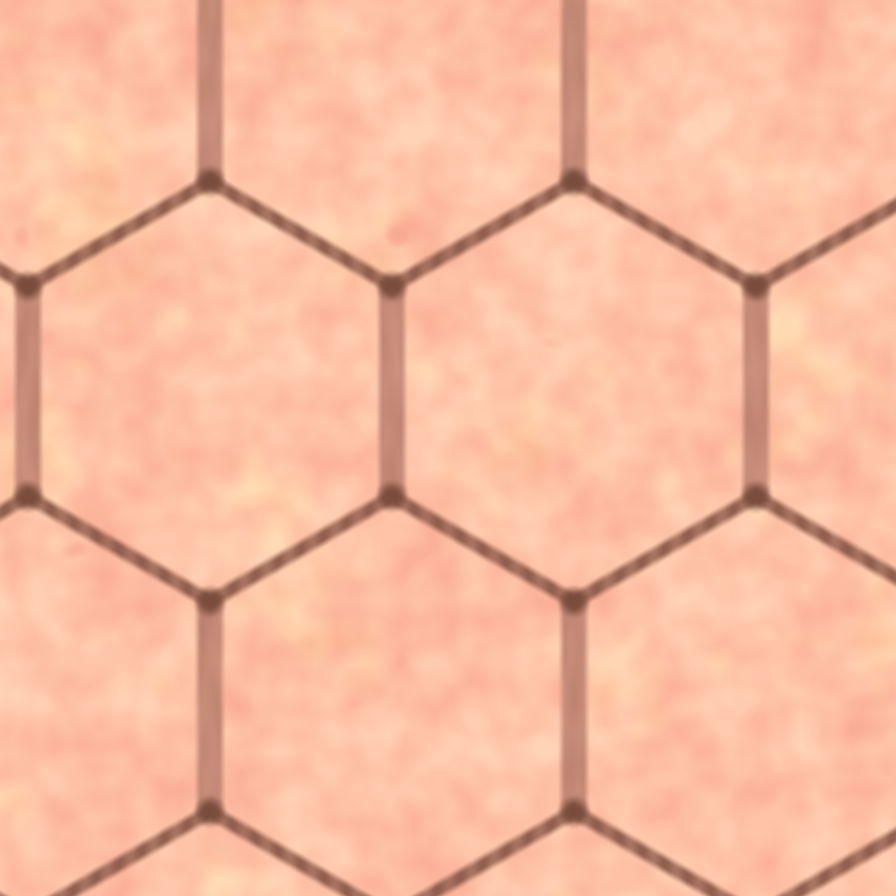
Write a WebGL 1 fragment shader that draws this pattern.

```glsl
precision highp float;
// Peach hexagonal tiles, about two and a half across, with brown joints.
// Each pixel is folded into its nearest hexagon; upright joints are wide and pale,
// slanted joints thin and dark. Gradient noise mottles the glaze.

uniform vec2 u_resolution;

#define PITCH 0.40625                  // distance between tile centres
#define CENTRE vec2(0.2344, 0.5632)    // centre of one tile
#define UPRIGHT_HALF 0.035             // joint half widths, in pitches
#define SLANT_HALF 0.018
#define NODE_RADIUS 0.034
#define SOFTNESS 0.012
#define MOTTLE 1.45
#define PEACH vec3(1.00, 0.785, 0.675)
#define ROSE vec3(0.99, 0.725, 0.625)
#define UPRIGHT_COLOUR vec3(0.77, 0.54, 0.465)
#define SLANT_COLOUR vec3(0.56, 0.36, 0.295)
#define NODE_COLOUR vec3(0.45, 0.28, 0.22)

const vec2 LATTICE = vec2(1.0, 1.7320508);

vec2 hashGradient(vec2 cell) {
  float angle = 6.2831853 * fract(sin(dot(cell, vec2(127.1, 311.7))) * 43758.55);
  return vec2(cos(angle), sin(angle));
}

float gradientNoise(vec2 p) {
  vec2 i = floor(p);
  vec2 f = p - i;
  vec2 w = f * f * f * (f * (f * 6.0 - 15.0) + 10.0);
  vec2 e = vec2(1.0, 0.0);
  float low = mix(dot(hashGradient(i), f), dot(hashGradient(i + e.xy), f - e.xy), w.x);
  float high = mix(dot(hashGradient(i + e.yx), f - e.yx), dot(hashGradient(i + e.xx), f - e.xx), w.x);
  return mix(low, high, w.y);
}

// Offset from the nearest tile centre, taken from two interleaved grids.
vec2 hexLocal(vec2 p) {
  vec2 a = mod(p + 0.5 * LATTICE, LATTICE) - 0.5 * LATTICE;
  vec2 b = mod(p, LATTICE) - 0.5 * LATTICE;
  return dot(a, a) < dot(b, b) ? a : b;
}

float coverage(float dist, float radius, float soft) {
  return 1.0 - smoothstep(radius - soft, radius + soft, dist);
}

vec3 glaze(vec2 uv) {
  float broad = gradientNoise(uv * 6.0 + 3.7);
  float blotch = gradientNoise(uv * 19.0 + 11.3);
  float grain = gradientNoise(uv * 41.0 + 27.9);
  float rose = 0.42 + MOTTLE * (0.8 * broad + blotch + 0.55 * grain);
  vec3 colour = mix(PEACH, ROSE, clamp(rose, -0.7, 1.8));

  // Warm yellow patches and a few small rosy freckles.
  float yellow = gradientNoise(uv * 5.0 + 41.0) + 0.5 * gradientNoise(uv * 23.0 + 7.0);
  colour += smoothstep(0.05, 0.6, yellow) * vec3(0.0, 0.04, -0.005);
  float freckle = smoothstep(0.48, 0.66, gradientNoise(uv * 17.0 + 63.0));
  return mix(colour, vec3(0.95, 0.62, 0.53), 0.6 * freckle);
}

void main() {
  vec2 uv = gl_FragCoord.xy / u_resolution.y;
  vec2 p = abs(hexLocal((uv - CENTRE) / PITCH));
  float soft = max(SOFTNESS, 0.75 / (u_resolution.y * PITCH));

  // Distances to the upright side, slanted side and nearest corner.
  float upright = 0.5 - p.x;
  float slant = 0.5 - dot(p, vec2(0.5, 0.8660254));
  float node = min(length(p - vec2(0.0, 0.5773503)), length(p - vec2(0.5, 0.2886751)));

  vec3 colour = glaze(uv);

  // Joints: uneven pale bars, beaded dark slants, darkest corners.
  float wear = gradientNoise(uv * vec2(60.0, 18.0) + 5.0);
  colour = mix(colour, UPRIGHT_COLOUR + 0.05 * wear, coverage(upright, UPRIGHT_HALF, soft));
  float bead = 0.88 + 0.1 * cos(6.2831853 * 16.0 * p.x);
  colour = mix(colour, SLANT_COLOUR, bead * coverage(slant, SLANT_HALF, soft));
  colour = mix(colour, NODE_COLOUR, 0.8 * coverage(node, NODE_RADIUS, 1.5 * soft));

  gl_FragColor = vec4(clamp(colour, 0.0, 1.0), 1.0);
}
```
